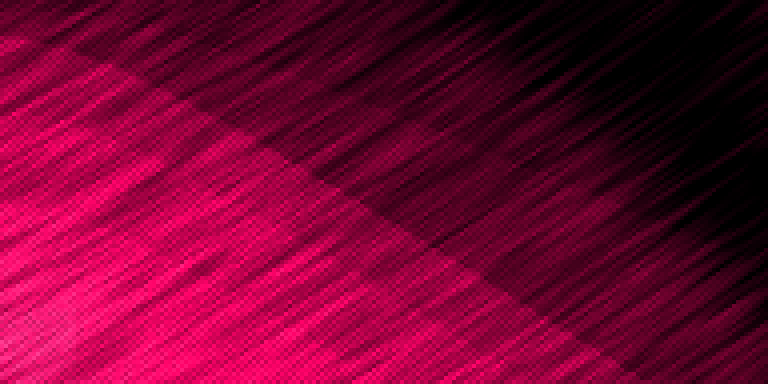
A Shadertoy shader for this background:

```glsl
const float PI = 3.14159265;
const float CELL_ROWS = 96.0;        // woven cells per canvas height
const float WEAVE_STRENGTH = 0.09;
const float GRAIN_STRENGTH = 0.16;
const float STREAK_STRENGTH = 1.25;
const float STREAK_SLOPE = 0.53;     // slope at the left border
const float STREAK_BEND = 0.10;      // added slope per canvas height
const float EDGE_TOP = 0.90;         // height of the main edge at the left
const float EDGE_SLOPE = 0.645;
const float EDGE_ROUNDING = 0.33;
const float EDGE_SOFTNESS = 0.007;
const float EDGE_FRAY = 0.01;
const float BLACK_LEVEL = 0.015;
const vec3 PINK = vec3(1.0, 0.008, 0.41);
const vec3 HIGHLIGHT = vec3(0.0, 0.42, 0.30);

float hash(vec2 p) {
    p = fract(p * vec2(0.1031, 0.1137));
    p += dot(p, p.yx + 33.33);
    return fract((p.x + p.y) * p.x * 17.0);
}

float noise(vec2 p) {
    vec2 i = floor(p), f = fract(p);
    f = f * f * (3.0 - 2.0 * f);
    return mix(mix(hash(i), hash(i + vec2(1, 0)), f.x),
               mix(hash(i + vec2(0, 1)), hash(i + vec2(1, 1)), f.x), f.y);
}

// Flat cells whose borders blend over one screen pixel
vec2 snapToCells(vec2 p) {
    vec2 c = p * CELL_ROWS;
    vec2 border = floor(c + 0.5);
    float pixel = CELL_ROWS / iResolution.y;
    return (border + clamp((c - border) / pixel, -0.5, 0.5)) / CELL_ROWS;
}

float softStep(float edge, float x) {
    return smoothstep(edge - EDGE_SOFTNESS, edge + EDGE_SOFTNESS, x);
}

// Slanted fibres that steepen to the right, centred on zero
float streaks(vec2 p) {
    float rise = (STREAK_SLOPE + 0.5 * STREAK_BEND * p.x) * p.x;
    float slope = STREAK_SLOPE + STREAK_BEND * p.x;
    vec2 q = vec2(p.x + 0.5 * p.y, (p.y - rise) * inversesqrt(1.0 + slope * slope));
    q += 20.0;
    float broad = noise(q * vec2(3.4, 30.0)) - 0.5;
    float fine = noise(q * vec2(4.5, 58.0) + 7.0) - 0.5;
    float thin = noise(q * vec2(6.0, 98.0) + 31.0) - 0.5;
    return 0.23 * broad + 0.46 * fine + 0.66 * thin;
}

// Signed height below the curved main edge
float depthBelowEdge(vec2 p) {
    float drop = sqrt(p.x * p.x + EDGE_ROUNDING * EDGE_ROUNDING) - EDGE_ROUNDING;
    return EDGE_TOP - EDGE_SLOPE * drop - p.y;
}

float brightness(vec2 p, float fray) {
    float depth = depthBelowEdge(p) + fray;

    // Bright sheet in three overlapping bands
    float lit = 0.57 + 0.26 * max(depth, 0.0);
    lit += 0.08 * softStep(0.19, depth) + 0.08 * softStep(0.43, depth);

    // Dim sheet fading into the black upper right
    float height = max(-depth, 0.0);
    float toBlack = 2.34 - p.x - 0.95 * p.y + 4.0 * fray;
    float dim = 0.38 - 0.22 * height;
    dim -= 0.06 * softStep(0.06 + 0.22 * p.x, height);
    dim *= smoothstep(-0.06, 0.40, toBlack);

    return mix(dim + BLACK_LEVEL, lit, softStep(0.0, depth));
}

void mainImage(out vec4 fragColor, in vec2 fragCoord) {
    vec2 p = snapToCells(fragCoord / iResolution.y);
    float fibre = streaks(p);
    float base = brightness(p, EDGE_FRAY * fibre);

    // Fibres, grain and woven checks modulate the sheets
    float value = base + STREAK_STRENGTH * fibre * (0.23 + 0.27 * base);
    float grain = noise(p * CELL_ROWS - 0.5) - 0.5;
    vec2 wave = sin(PI * CELL_ROWS * p);
    value *= 1.0 + WEAVE_STRENGTH * wave.x * wave.y + GRAIN_STRENGTH * grain;
    value = max(value, 0.0);

    // Pale glow in the lower left corner
    float glow = 0.16 * smoothstep(0.55, 0.0, length(p * vec2(1.0, 0.9)));
    glow += 0.11 * (1.0 - softStep(0.2, p.x)) * (1.0 - smoothstep(0.15, 0.25, p.y));
    glow *= 0.8 + 2.0 * fibre;
    float over = max(value - 1.0, 0.0);

    vec3 color = PINK * min(value, 1.0) + HIGHLIGHT * (glow + over);
    fragColor = vec4(clamp(color, 0.0, 1.0), 1.0);
}
```
